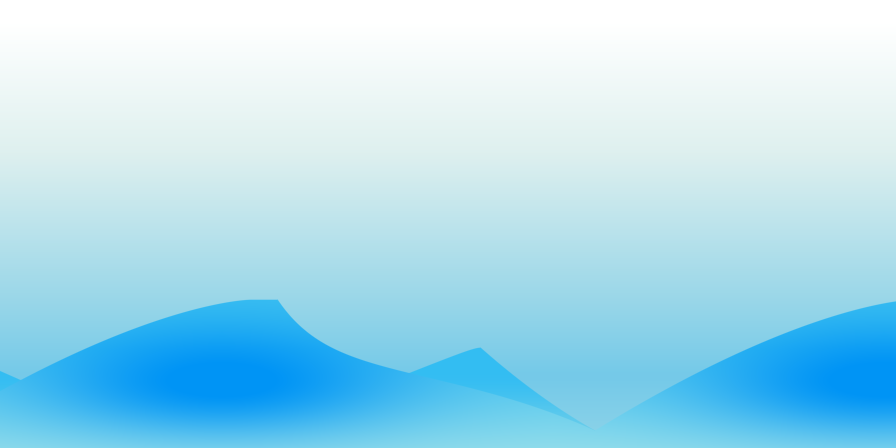
Write a WebGL 1 fragment shader that draws this background.

```glsl
precision highp float;
// Pale sky fading to blue above a repeating row of glossy, wave-shaped hills.
// Hills are height profiles; a soft elliptical glow deepens each hill's core.
// Lengths are in canvas heights, with the origin at the lower left.

uniform vec2 u_resolution;

const float PERIOD = 1.479;      // distance between front hills
const float PHASE = 0.151;       // part of the first hill off the left side
const float VALLEY = 0.039;      // height of the cusps between hills
const float HILL_HEIGHT = 0.292;
const float CREST_START = 0.711; // flat crest, in local hill units
const float CREST_END = 0.771;

float ramp(float from, float to, float value) {
  return clamp((value - from) / (to - from), 0.0, 1.0);
}

// Vertical sky gradient, from the top downwards
vec3 skyColor(float y) {
  vec3 color = mix(vec3(1.0), vec3(0.87, 0.94, 0.935), ramp(0.95, 0.66, y));
  color = mix(color, vec3(0.60, 0.84, 0.91), ramp(0.66, 0.33, y));
  color = mix(color, vec3(0.46, 0.79, 0.91), ramp(0.33, 0.17, y));
  return mix(color, vec3(0.56, 0.83, 0.91), ramp(0.15, 0.0, y));
}

// Front hill: rounded rise, short flat crest, then a curling fall
float frontHeight(float localX) {
  float rise = ramp(0.0, CREST_START, localX);
  float fall = ramp(CREST_END, PERIOD, localX);
  float climb = 1.0 - pow(1.0 - rise, 1.5);
  float drop = 0.4 * (1.0 - exp(-8.0 * fall)) + 0.4 * fall
             + 0.2 * pow(fall, 3.5);
  return VALLEY + HILL_HEIGHT * (climb - drop);
}

// Distant peak with a gentle left side and a steep right side
float peakHeight(float x, vec2 peak, float fallWidth) {
  float left = max(peak.x - x, 0.0);
  float right = max(x - peak.x, 0.0) / fallWidth;
  float leftDrop = 0.4 * left * left / (left + 0.02);
  float rightDrop = (peak.y - VALLEY) * right * (1.22 - 0.22 * min(right, 1.0));
  return peak.y - leftDrop - rightDrop;
}

float backHeight(float x) {
  float shoulder = 0.172 - 0.44 * x;
  return max(shoulder, peakHeight(x, vec2(1.073, 0.224), 0.255));
}

// Coverage below a profile, corrected for its slope
float fillBelow(float y, float height, float slope, float pixel) {
  float distanceToEdge = (height - y) / sqrt(1.0 + slope * slope);
  return smoothstep(-0.75 * pixel, 0.75 * pixel, distanceToEdge);
}

vec3 backColor(float y) {
  return mix(vec3(0.40, 0.80, 0.92), vec3(0.20, 0.74, 0.95),
             smoothstep(0.03, 0.17, y));
}

// Pale foot and cyan rim around a saturated blue core
vec3 frontColor(float localX, float y) {
  vec3 color = mix(vec3(0.56, 0.86, 0.92), vec3(0.25, 0.76, 0.94),
                   ramp(0.0, 0.22, y));
  float reach = y > 0.15 ? 0.13 : 0.115;
  float across = mod(localX - 0.646 + 0.5 * PERIOD, PERIOD) - 0.5 * PERIOD;
  vec2 offset = vec2(across / 0.39, (y - 0.15) / reach);
  float glow = min(1.1 * exp(-dot(offset, offset)), 1.0);
  return mix(color, vec3(0.0, 0.58, 0.96), glow);
}

void main() {
  vec2 p = gl_FragCoord.xy / u_resolution.y;
  float pixel = 1.0 / u_resolution.y;
  float localX = mod(p.x + PHASE, PERIOD);

  float back = backHeight(p.x);
  float backSlope = (backHeight(p.x + pixel) - back) / pixel;
  float front = frontHeight(localX);
  float frontSlope = (frontHeight(localX + pixel) - front) / pixel;

  // Layers from far to near
  vec3 color = skyColor(p.y);
  color = mix(color, backColor(p.y), fillBelow(p.y, back, backSlope, pixel));
  color = mix(color, frontColor(localX, p.y),
              fillBelow(p.y, front, frontSlope, pixel));
  gl_FragColor = vec4(color, 1.0);
}
```
